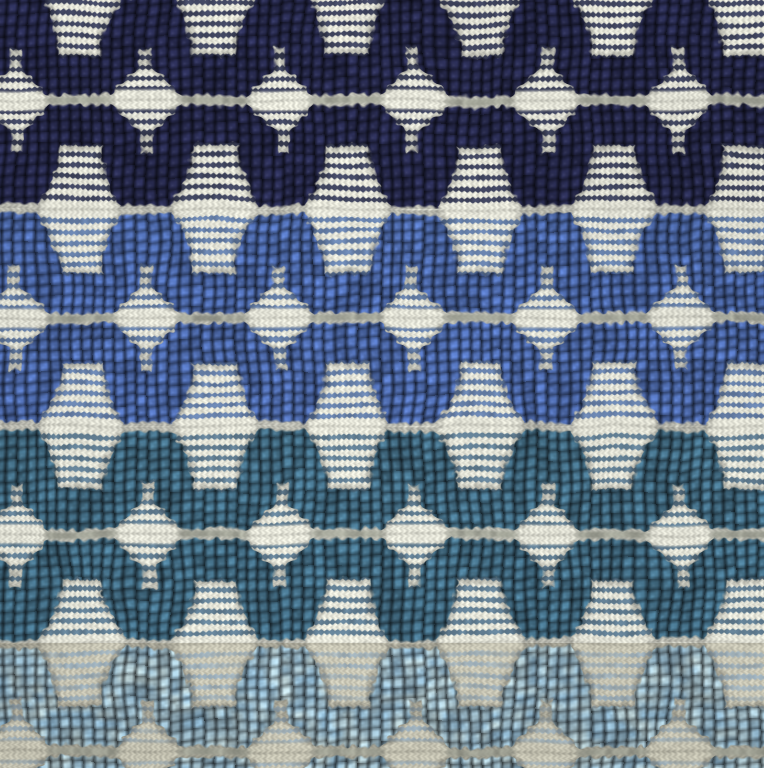
Write a Shadertoy shader that draws this pattern.

```glsl
const float REPEATS = 5.742;       // wave repeats across
const float PHASE = 0.112;         // offset of the first peak
const float BANDS = 3.539;         // colour bands down
const float BAND_SHIFT = 0.035;
const float COLS = 12.0;           // ribs per wave repeat
const float ROWS = 20.0;           // stitch rows per band
const float TAU = 6.2831853;
const vec3 CREAM = vec3(0.93, 0.93, 0.88);
const vec3 SEAM = vec3(0.60, 0.61, 0.56);
const vec3 YARN[4] = vec3[4](
    vec3(0.145, 0.155, 0.29), vec3(0.29, 0.40, 0.65),
    vec3(0.25, 0.41, 0.50), vec3(0.56, 0.68, 0.74));
const vec3 THREAD[4] = vec3[4](
    vec3(0.25, 0.27, 0.37), vec3(0.40, 0.50, 0.66),
    vec3(0.38, 0.49, 0.57), vec3(0.58, 0.67, 0.74));

float hash(vec2 p) {
    p = fract(p * vec2(0.1031, 0.1137));
    p += dot(p, p.yx + 33.33);
    return fract((p.x + p.y) * p.x * 17.3);
}

float noise(vec2 p) {
    vec2 i = floor(p), f = fract(p);
    f = f * f * (3.0 - 2.0 * f);
    return mix(mix(hash(i), hash(i + vec2(1, 0)), f.x),
               mix(hash(i + vec2(0, 1)), hash(i + vec2(1, 1)), f.x), f.y);
}

// Softly stepped coordinate: edges follow the stitches
float stepped(float v) {
    return floor(v) + smoothstep(0.25, 0.75, fract(v)) * 0.6 + fract(v) * 0.4;
}

// Positive inside the raised wave; a = ribs from peak, r = rows from seam
float waveShape(float a, float r) {
    float rs = stepped(r) - 0.1;
    float hollow = mix(3.4, 0.45, clamp(rs / 3.0, 0.0, 1.0));
    float rise = clamp((rs - 4.0) / 5.6, 0.0, 1.0);
    float opening = mix(2.0, 3.9, rise * rise);
    float outsideHollow = max(a - hollow, r - 4.8);
    float outsideOpening = max(4.1 - r, COLS * 0.5 - a - opening);
    return min(min(outsideHollow, outsideOpening), min(r - 0.5, 9.6 - r));
}

// Raised ribbed loops
vec3 pileColor(vec2 q, vec3 yarn, float pale) {
    float col = floor(q.x);
    float y = q.y + 0.35 * (hash(vec2(col, 7.0)) - 0.5);
    vec2 f = vec2(fract(q.x), fract(y)) - 0.5;
    float rib = smoothstep(0.52, 0.16, abs(f.x));
    float loop = smoothstep(0.56, 0.12, abs(f.y + 0.2 * f.x));
    float tone = hash(vec2(col, floor(y)) + 3.0);
    float light = mix(0.52, 1.0, rib) * mix(0.70, 1.08, loop);
    light *= 0.86 + 0.30 * tone + 0.16 * (noise(q * 3.0) - 0.5);
    vec3 c = yarn * light;
    c += 0.07 * rib * loop * smoothstep(0.3, -0.2, length(f - vec2(-0.08, 0.12)));
    // Faded band mixes light and dark strands
    vec3 mottled = mix(vec3(0.42, 0.57, 0.68), vec3(0.74, 0.79, 0.77), noise(q * vec2(0.9, 1.2)));
    return mix(c, mottled * light, pale * 0.6);
}

// Flat knit rows with coloured thread showing between them
vec3 groundColor(vec2 q, float r, vec3 thread, float pale) {
    float bump = cos(TAU * q.x * 2.0);
    float y = q.y + 0.16 * (noise(q * vec2(0.5, 1.0)) - 0.5);
    float edge = 0.5 - abs(fract(y) - 0.5);
    float width = 0.19 - 0.07 * bump + 0.10 * (noise(q * vec2(1.6, 1.0) + 9.0) - 0.5);
    float line = 1.0 - smoothstep(width - 0.08, width + 0.12, edge);
    line *= smoothstep(0.7, 1.1, r) * (1.0 - smoothstep(9.2, 9.6, r));
    line *= mix(1.0, 0.35 + 0.5 * noise(q * 0.6), pale);
    float knit = 0.5 + 0.5 * sin(TAU * (q.x * 2.0 + abs(fract(y * 2.0) - 0.5)));
    float light = 0.90 + 0.10 * knit - 0.10 * smoothstep(0.25, 0.0, edge);
    light *= 0.95 + 0.10 * noise(q * 4.0);
    vec3 c = CREAM * light * mix(vec3(1.0), vec3(0.88, 0.87, 0.84), pale);
    return mix(c, thread * (0.88 + 0.24 * noise(q * 2.0)), line);
}

void mainImage(out vec4 fragColor, in vec2 fragCoord) {
    vec2 uv = fragCoord / iResolution.xy;
    float down = (1.0 - uv.y) * BANDS + BAND_SHIFT;
    vec2 q = vec2((uv.x * REPEATS - PHASE) * COLS, down * ROWS);

    // Hand-made drift of ribs and rows
    vec2 drift = vec2(noise(q * 0.22), noise(q * 0.22 + 40.0)) - 0.5;
    q += drift * vec2(0.7, 0.35);

    int band = int(clamp(floor(down), 0.0, 3.0));
    float pale = band == 3 ? 1.0 : 0.0;
    float r = abs(q.y - (float(band) + 0.5) * ROWS);
    float a = abs(mod(q.x + COLS * 0.5, COLS) - COLS * 0.5);

    // Fuzzy, scalloped outline
    float fuzz = 0.35 * (noise(q * 2.2) - 0.5) + 0.08 * cos(TAU * q.x);
    float d = waveShape(a, r) + fuzz;
    float aa = max(0.16, 0.6 * REPEATS * COLS / iResolution.x);
    float pile = smoothstep(-aa, aa, d);

    vec3 ground = groundColor(q, r, THREAD[band], pale);
    ground *= 1.0 - 0.22 * smoothstep(-0.8, 0.0, d);

    // Tight seam between mirrored waves
    float seam = (1.0 - smoothstep(0.12, 0.5, r)) * smoothstep(2.2, 3.6, a);
    ground = mix(ground, SEAM * (0.85 + 0.3 * noise(q * vec2(2.0, 1.0))), seam * 0.8);

    vec3 c = mix(ground, pileColor(q, YARN[band], pale), pile);
    c *= 0.97 + 0.06 * noise(uv * 5.0);
    fragColor = vec4(clamp(c, 0.0, 1.0), 1.0);
}
```
